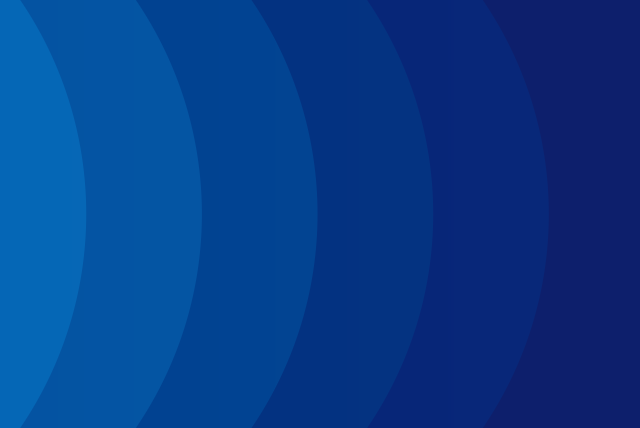
Write a WebGL 2 fragment shader that draws this background.

```glsl
#version 300 es
precision highp float;

uniform vec2 u_resolution;
out vec4 fragColor;

// Lengths are fractions of the canvas height
#define ARC_RADIUS 0.887
#define FIRST_APEX 0.2015
#define BAND_STEP 0.2702
#define BAND_COUNT 6
#define BAND_SHEEN vec3(0.003, 0.006, 0.002)

const vec3 BAND_COLORS[BAND_COUNT] = vec3[](
    vec3(0.020, 0.402, 0.712),
    vec3(0.016, 0.331, 0.638),
    vec3(0.005, 0.263, 0.571),
    vec3(0.014, 0.198, 0.506),
    vec3(0.030, 0.152, 0.473),
    vec3(0.050, 0.122, 0.422)
);

// Signed distance to the disc whose rightmost point is at apexX
float discDistance(vec2 p, float apexX) {
    return length(p - vec2(apexX - ARC_RADIUS, 0.0)) - ARC_RADIUS;
}

// Nearly flat band colour, lifted a little towards the right
vec3 bandColor(int band, float x) {
    float bandCenter = FIRST_APEX + BAND_STEP * (float(band) - 0.65);
    float across = clamp((x - bandCenter) / BAND_STEP, -0.6, 0.6);
    return BAND_COLORS[band] + BAND_SHEEN * across;
}

void main() {
    // x starts at the left edge, y is centred
    vec2 p = gl_FragCoord.xy / u_resolution.y - vec2(0.0, 0.5);

    // Stack the discs from right to left, each one brighter
    vec3 color = BAND_COLORS[BAND_COUNT - 1];
    for (int band = BAND_COUNT - 2; band >= 0; band--) {
        float d = discDistance(p, FIRST_APEX + BAND_STEP * float(band));
        float coverage = clamp(0.5 - d * u_resolution.y, 0.0, 1.0);
        color = mix(color, bandColor(band, p.x), coverage);
    }

    fragColor = vec4(color, 1.0);
}
```
